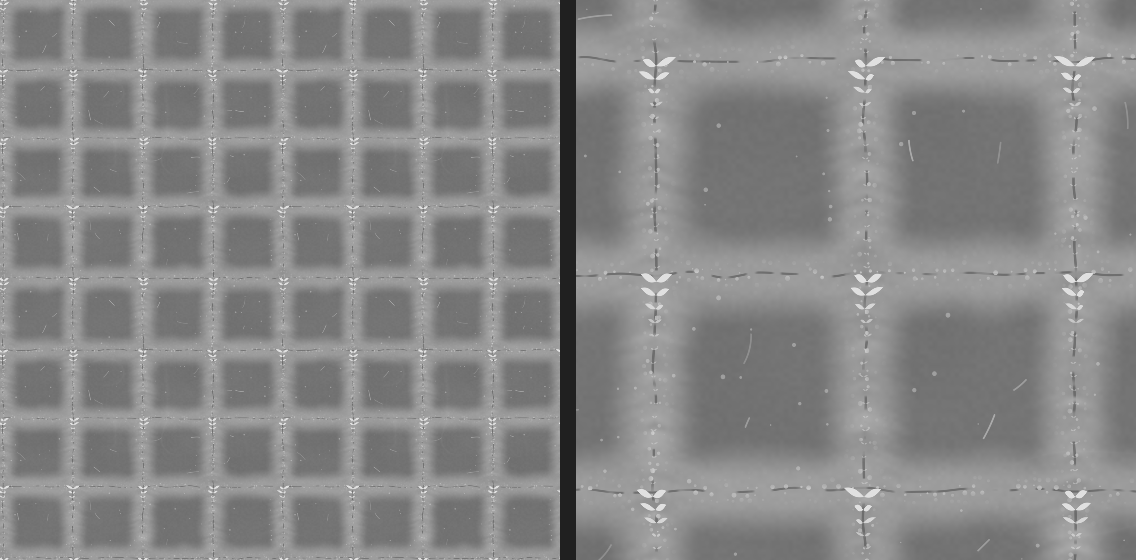
Left, the full canvas; right, a detail of the centre.
This texture is drawn by a Shadertoy shader. Its source:

```glsl
const float GRID = 8.0;      // panels across the canvas
const float PERIOD = 4.0;    // panels before the wear repeats
const float TAU = 6.28319;
const vec3 SEAM_GREY = vec3(0.614);
const vec3 PANEL_GREY = vec3(0.45);
const vec3 THREAD_DARK = vec3(0.34);
const vec3 THREAD_LIGHT = vec3(0.88);

float hash(vec2 p) {
    return fract(sin(dot(p, vec2(127.1, 311.7))) * 43758.5453);
}

// Value noise in panel units, wrapping every PERIOD panels
float noise(vec2 p, vec2 freq) {
    vec2 wrap = PERIOD * freq;
    vec2 i = floor(p * freq);
    vec2 f = fract(p * freq);
    f = f * f * (3.0 - 2.0 * f);
    float a = hash(mod(i, wrap));
    float b = hash(mod(i + vec2(1, 0), wrap));
    float c = hash(mod(i + vec2(0, 1), wrap));
    float d = hash(mod(i + vec2(1, 1), wrap));
    return mix(mix(a, b, f.x), mix(c, d, f.x), f.y);
}

float cover(float dist, float px) {
    return 1.0 - smoothstep(-0.5 * px, 0.5 * px, dist);
}

// Scattered dots, one candidate in each small cell
float specks(vec2 p, float freq, float density, float seed, float px) {
    vec2 id = mod(floor(p * freq), PERIOD * freq) + seed;
    vec2 center = 0.25 + 0.5 * vec2(hash(id + 3.1), hash(id + 7.7));
    vec2 offset = (fract(p * freq) - center) / freq;
    float radius = mix(0.003, 0.012, hash(id + 5.3));
    return cover(length(offset) - radius, px) * step(hash(id), density);
}

// One short bent stroke in each panel
float scratch(vec2 p, float seed, float px) {
    vec2 id = mod(floor(p), PERIOD) + seed;
    vec2 center = 0.2 + 0.6 * vec2(hash(id + 1.3), hash(id + 4.9));
    float angle = TAU * hash(id + 8.2);
    float halfLength = mix(0.02, 0.08, hash(id + 2.6));
    vec2 axis = vec2(cos(angle), sin(angle));
    vec2 q = fract(p) - center;
    vec2 local = vec2(dot(q, axis), dot(q, vec2(-axis.y, axis.x)));
    local.y += 5.0 * (hash(id + 6.4) - 0.5) * local.x * local.x;
    local.x -= clamp(local.x, -halfLength, halfLength);
    return cover(length(local) - 0.004, px) * step(hash(id), 0.55);
}

// Paired leaf stitches, longest just below each crossing
float leafStitches(float x, float y, float column, float px) {
    const float ROWS = 16.0;
    float side = step(0.0, x);
    float reach = abs(x);
    float t = (y - 0.45 * reach) * ROWS;
    float row = mod(floor(t), ROWS * PERIOD);
    float below = 1.0 - fract((row + 0.5) / ROWS);
    float strength = 0.22 + 0.9 * exp(-below * below * 30.0);
    float random = hash(vec2(row + 11.0 * column, side + 20.0));
    float span = 0.085 * strength * mix(0.45, 1.1, random);
    float along = clamp(reach / span, 0.0, 1.0);
    float thickness = 0.016 * strength * sin(along * TAU * 0.5);
    float leaf = cover(abs(fract(t) - 0.5) / ROWS - thickness, px);
    return leaf * step(reach, span) * min(1.0, strength + 0.2);
}

void mainImage(out vec4 fragColor, in vec2 fragCoord) {
    vec2 p = fragCoord / iResolution.xy * GRID;
    float px = GRID / min(iResolution.x, iResolution.y);

    // Slightly uneven panel rows
    p -= vec2(0.042, 0.024 + 0.026 * sin(p.y * TAU / PERIOD));
    p = mod(p, PERIOD);
    vec2 node = mod(round(p), PERIOD);
    vec2 seam = p - round(p);

    // Soft dark panels between pale seams
    vec2 edge = abs(seam) + 0.04 * (noise(p, vec2(5.0)) - 0.5);
    vec2 inside = smoothstep(vec2(0.035), vec2(0.25), edge);
    vec3 color = mix(SEAM_GREY, PANEL_GREY, inside.x * inside.y);

    // Cloth grain, puckers beside the vertical seams and faint folds
    color += 0.018 * (noise(p, vec2(48.0)) - 0.5);
    color += 0.02 * (noise(p, vec2(3.0)) - 0.5);
    float pucker = noise(p + vec2(0.0, 0.3 * abs(seam.x)), vec2(6.0, 26.0)) - 0.5;
    color += 0.1 * pucker * exp(-9.0 * abs(seam.x));
    float fold = 1.0 - abs(2.0 * noise(p + 0.2 * p.yx, vec2(0.0) + 5.0) - 1.0);
    fold = 1.0 - abs(2.0 * noise(p, vec2(2.0, 3.0)) - 1.0);
    color += 0.02 * pow(fold, 16.0) * smoothstep(0.45, 0.8, noise(p, vec2(1.0)));

    // Wavering, broken dark threads
    seam.x += 0.024 * (noise(p, vec2(1.0, 7.0)) - 0.5);
    seam.y += 0.028 * (noise(p, vec2(6.0, 1.0)) - 0.5);
    float threadX = cover(abs(seam.x) - 0.006, px) * smoothstep(0.4, 0.75, noise(p, vec2(2.0, 28.0)));
    float threadY = cover(abs(seam.y) - 0.005, px) * smoothstep(0.25, 0.7, noise(p, vec2(24.0, 2.0)));
    color = mix(color, THREAD_DARK, 0.65 * max(threadX, threadY));

    // Pale stitches and lint, denser along the seams
    float light = leafStitches(seam.x, p.y, node.x, px);
    float nearSeam = max(exp(-32.0 * abs(seam.x)), exp(-38.0 * abs(seam.y)));
    light = max(light, 0.65 * nearSeam * specks(p, 28.0, 0.4, 0.0, px));
    light = max(light, 0.4 * specks(p, 14.0, 0.045, 40.0, px));
    for (float i = 0.0; i < 3.0; i++) {
        light = max(light, (0.5 - 0.12 * i) * scratch(p, 17.0 * i + 9.0, px));
    }
    color = mix(color, THREAD_LIGHT, light);

    fragColor = vec4(color, 1.0);
}
```
